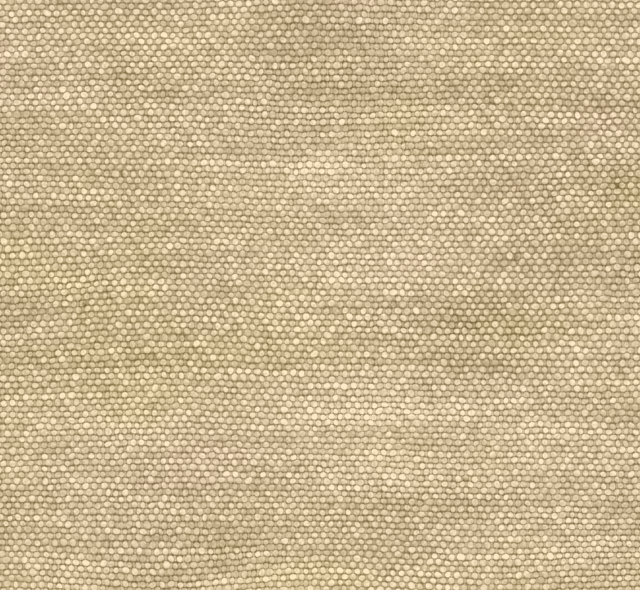
Reproduce this texture procedurally as a Shadertoy shader.

```glsl
// Plain-weave linen: plump oval weft beads staggered row by row, with smaller
// warp knots between them. Threads wander, vary in tone along their length,
// and carry cloudy stains, pale slubs and a few dark specks.

#define WARP_THREADS 144.0
#define WEFT_THREADS 96.0
#define WEFT_BEAD vec2(0.92, 0.60)
#define WARP_BEAD vec2(0.46, 0.52)
#define SHADE_COLOR vec3(0.575, 0.495, 0.345)
#define LIGHT_COLOR vec3(0.965, 0.885, 0.748)
#define THREAD_WANDER 1.5
#define STREAK_AMOUNT 0.24
#define STAIN_AMOUNT 0.30
#define FIBRE_AMOUNT 0.32
#define SPECKS 6
#define SLUBS 5

// Integer hash of a lattice point, giving two values in 0..1
vec2 hash2(vec2 cell) {
    uvec2 v = uvec2(ivec2(cell)) * 1664525u + 1013904223u;
    v.x += v.y * 1664525u;
    v.y += v.x * 1664525u;
    v ^= v >> 16u;
    v.x += v.y * 1664525u;
    v.y += v.x * 1664525u;
    v ^= v >> 16u;
    return vec2(v & 65535u) / 65535.0;
}

// Smooth value noise in 0..1
float noise(vec2 p) {
    vec2 cell = floor(p), f = fract(p);
    f = f * f * (3.0 - 2.0 * f);
    float low = mix(hash2(cell).x, hash2(cell + vec2(1, 0)).x, f.x);
    float high = mix(hash2(cell + vec2(0, 1)).x, hash2(cell + vec2(1, 1)).x, f.x);
    return mix(low, high, f.y);
}

float fbm(vec2 p) {
    float sum = 0.0, gain = 0.5;
    for (int i = 0; i < 4; i++) {
        sum += gain * noise(p);
        p = p * 2.03 + 17.0;
        gain *= 0.5;
    }
    return sum / 0.9375;
}

// Rounded profile of one bead: 0 at its rim, 1 on its crown
float bead(vec2 offset, vec2 radius) {
    vec2 q = offset / radius;
    return smoothstep(0.0, 0.75, 1.0 - dot(q, q));
}

// Brightness of the woven threads
float weave(vec2 uv) {
    vec2 p = uv * vec2(WARP_THREADS, WEFT_THREADS);

    // Slow drift of whole threads, then small kinks at bead scale
    p.y += THREAD_WANDER * (noise(uv * vec2(4.0, 6.0)) - 0.5);
    p.x += THREAD_WANDER * (noise(uv * vec2(7.0, 4.0) + 40.0) - 0.5);
    vec2 kink = vec2(noise(p * 0.6 + 70.0), noise(p * 0.6 + 130.0)) - 0.5;
    p += kink * vec2(0.50, 0.34);

    // Where the warp is tight its knots rise level with the weft
    float warpLift = 0.40 + 0.35 * noise(uv * vec2(5.0, 4.0) + 25.0);

    // Overlapping rows: the highest bead wins and sets the tone
    float best = -1.0;
    for (int i = -1; i <= 1; i++) {
        float row = floor(p.y) + float(i);
        float shift = mod(row, 2.0);
        float index = floor((p.x - shift) * 0.5);
        vec2 offset = p - vec2(2.0 * index + 1.0 + shift, row + 0.5);
        vec2 jitter = hash2(vec2(index, row)) - 0.5;

        float weft = bead(offset - jitter * vec2(0.20, 0.12), WEFT_BEAD * (1.0 + 0.20 * jitter.y));
        float warp = warpLift * bead(vec2(abs(offset.x) - 1.0, offset.y), WARP_BEAD);
        float relief = max(weft * (1.0 + 0.30 * jitter.x), warp);

        // Streaks follow each weft thread; crowns catch light from above
        float streak = noise(vec2(uv.x * 9.0 + 3.7 * row, row * 7.0)) - 0.5;
        best = max(best, 0.84 * relief + 0.14 * offset.y * weft + STREAK_AMOUNT * streak * relief);
    }
    return best;
}

void mainImage(out vec4 fragColor, in vec2 fragCoord) {
    vec2 uv = fragCoord / iResolution.xy;
    vec2 aspect = vec2(iResolution.x / iResolution.y, 1.0);

    // Four samples per pixel smooth the thread edges
    float tone = 0.0;
    for (int i = 0; i < 4; i++) {
        vec2 sub = vec2(i & 1, i >> 1) * 0.5 - 0.25;
        tone += 0.25 * weave((fragCoord + sub) / iResolution.xy);
    }

    // Cloudy stains, horizontal bands and fine fibres
    tone += STAIN_AMOUNT * (fbm(uv * vec2(4.0, 7.0) + 5.0) - 0.5);
    tone += 0.5 * STAIN_AMOUNT * (fbm(uv * vec2(3.0, 34.0) + 60.0) - 0.5);
    tone += FIBRE_AMOUNT * (noise(uv * vec2(330.0, 300.0)) - 0.5);

    // Pale slubs lie along the weft
    for (int i = 0; i < SLUBS; i++) {
        vec2 d = (uv - hash2(vec2(i, 211))) / vec2(0.035, 0.006);
        tone += 0.14 * exp(-dot(d, d));
    }

    // Small dark specks caught in the cloth
    for (int i = 0; i < SPECKS; i++) {
        vec2 d = (uv - hash2(vec2(i, 307))) * aspect / 0.0045;
        tone -= 0.50 * exp(-dot(d, d));
    }

    // Dye drifts gently between pinkish and straw yellow
    vec3 color = mix(SHADE_COLOR, LIGHT_COLOR, clamp(tone, -0.45, 1.08));
    float hue = fbm(uv * vec2(5.0, 9.0) + 90.0) - 0.5;
    color += hue * vec3(0.010, -0.006, 0.050);
    fragColor = vec4(clamp(color, 0.0, 1.0), 1.0);
}
```
